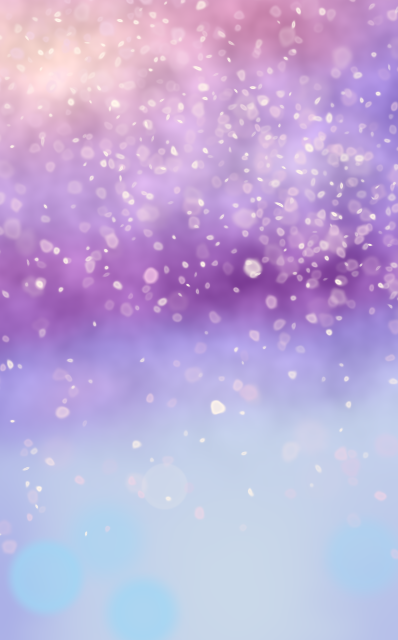
Reproduce this background procedurally as a Shadertoy shader.

```glsl
// Dreamy pastel bokeh: a peach, plum and ice-blue wash under drifting sparkles.
// A noise-warped vertical ramp is tinted by soft elliptical glows, then covered
// by jittered grids of blurred discs, clumped along a falling diagonal band.

#define WARP 0.045          // bending of the colour bands
#define CLOUDS 0.15         // contrast of the cloudy mottling
#define WOBBLE 0.005        // irregularity of the disc outlines
#define HAZE_ALPHA 0.24     // large blurred discs
#define DISC_ALPHA 0.42     // medium rimmed discs
#define SPARK_ALPHA 1.0     // small bright flecks
#define CREAM vec3(1.0, 0.96, 0.92)
#define BLUSH vec3(0.93, 0.74, 0.89)
#define ICE vec3(0.62, 0.84, 0.96)

vec3 hash3(vec2 p) {
    vec3 q = fract(p.xyx * vec3(0.1031, 0.1030, 0.0973));
    q += dot(q, q.yxz + 33.33);
    return fract((q.xxy + q.yzz) * q.zyx);
}

float corner(vec2 i, vec2 f, vec2 c) {
    return dot(hash3(i + c + 40.0).xy * 2.0 - 1.0, f - c);
}

float gradientNoise(vec2 p) {
    vec2 i = floor(p), f = fract(p), o = vec2(0.0, 1.0);
    vec2 w = f * f * f * (f * (f * 6.0 - 15.0) + 10.0);
    return mix(mix(corner(i, f, o.xx), corner(i, f, o.yx), w.x),
               mix(corner(i, f, o.xy), corner(i, f, o.yy), w.x), w.y);
}

float clouds(vec2 p) {
    return gradientNoise(p) + 0.5 * gradientNoise(p * 2.1 + 7.0)
         + 0.25 * gradientNoise(p * 4.3 + 19.0);
}

void glow(inout vec3 col, vec2 uv, vec2 centre, vec2 radius, vec3 tint, float alpha) {
    vec2 d = (uv - centre) / radius;
    col = mix(col, tint, alpha * exp(-dot(d, d)));
}

// Disc with a brighter rim; blur is a fraction of the radius.
float disc(vec2 d, float radius, float blur, float rim) {
    float soft = max(blur * radius, 1.2 / iResolution.y), r = length(d);
    float fill = 1.0 - smoothstep(radius - soft, radius + soft, r);
    float edge = (r - radius * 0.88) / (soft + 0.08 * radius);
    return fill * (1.0 - 0.4 * rim) + rim * 0.6 * exp(-edge * edge);
}

vec3 background(vec2 uv, vec2 p) {
    float n = clouds(p * vec2(5.0, 7.0));
    float y = uv.y + 0.07 * (0.5 - uv.x) + WARP * n;
    vec3 col = mix(vec3(0.76, 0.81, 0.92), vec3(0.63, 0.56, 0.87), smoothstep(0.30, 0.47, y));
    col = mix(col, vec3(0.60, 0.37, 0.72), smoothstep(0.45, 0.54, y));
    col = mix(col, vec3(0.73, 0.60, 0.86), smoothstep(0.56, 0.70, y));
    col = mix(col, vec3(0.84, 0.61, 0.78), smoothstep(0.80, 1.0, y));
    vec2 q = uv + WARP * vec2(n, -n);
    // Upper sky: peach light, coral edge and violet side
    glow(col, q, vec2(0.18, 0.82), vec2(0.38, 0.10), vec3(0.90, 0.68, 0.82), 0.75);
    glow(col, q, vec2(0.10, 0.93), vec2(0.36, 0.10), vec3(0.99, 0.86, 0.81), 0.90);
    glow(col, q, vec2(0.72, 0.96), vec2(0.26, 0.06), vec3(0.83, 0.53, 0.68), 0.70);
    glow(col, q, vec2(1.02, 0.82), vec2(0.22, 0.20), vec3(0.58, 0.48, 0.84), 0.80);
    glow(col, q, vec2(0.72, 0.75), vec2(0.22, 0.05), vec3(0.84, 0.77, 0.91), 0.65);
    // Plum belt and its violet fringe
    glow(col, q, vec2(0.08, 0.58), vec2(0.38, 0.06), vec3(0.73, 0.46, 0.77), 0.65);
    glow(col, q, vec2(0.72, 0.56), vec2(0.22, 0.05), vec3(0.48, 0.22, 0.57), 0.75);
    glow(col, q, vec2(0.00, 0.37), vec2(0.28, 0.07), vec3(0.58, 0.52, 0.86), 0.70);
    glow(col, q, vec2(0.20, 0.38), vec2(0.16, 0.05), vec3(0.79, 0.66, 0.89), 0.70);
    glow(col, q, vec2(0.55, 0.41), vec2(0.24, 0.05), vec3(0.76, 0.71, 0.91), 0.60);
    // Pale floor with cooler corners
    glow(col, q, vec2(0.60, 0.09), vec2(0.27, 0.20), vec3(0.80, 0.86, 0.91), 0.75);
    glow(col, q, vec2(0.00, 0.05), vec2(0.13, 0.24), vec3(0.64, 0.65, 0.90), 0.75);
    glow(col, q, vec2(1.00, 0.00), vec2(0.18, 0.18), vec3(0.69, 0.72, 0.91), 0.65);
    return col + CLOUDS * smoothstep(0.2, 0.6, uv.y) * clouds(p * 12.0 + 3.0);
}

// Chance of a disc at a place: clumped on the diagonal, rare on the floor.
float density(vec2 uv) {
    float offset = (uv.y - 0.97 + 0.34 * uv.x) / 0.17;
    float clump = 1.0 + 0.9 * gradientNoise(uv * vec2(5.0, 9.0));
    float few = 0.15 * smoothstep(0.08, 0.32, uv.y);
    float many = 0.26 + (0.35 + 0.40 * uv.x) * exp(-offset * offset);
    return max(few, smoothstep(0.36, 0.60, uv.y) * many * clump);
}

void bokehLayer(inout vec3 col, vec2 p, float cell, float size,
                float blur, float squash, float alpha, float seed) {
    vec2 base = floor(p / cell);
    for (int j = -1; j <= 1; j++)
    for (int i = -1; i <= 1; i++) {
        vec2 id = base + vec2(i, j);
        vec3 a = hash3(id + seed), b = hash3(id + seed + 61.7);
        vec2 centre = (id + 0.1 + 0.8 * a.xy) * cell;
        if (a.z > density(centre * vec2(iResolution.y / iResolution.x, 1.0))) continue;
        float turn = 6.2832 * b.x;
        vec2 d = mat2(cos(turn), -sin(turn), sin(turn), cos(turn)) * (p - centre);
        d.y /= mix(1.0, squash, b.y);
        float shape = disc(d, size * mix(0.4, 1.0, b.z * b.z), blur, 0.45);
        vec3 tint = mix(BLUSH, CREAM, max(b.y * 0.8, alpha * alpha));
        col = mix(col, tint, shape * alpha * mix(0.3, 1.0, b.x));
    }
}

void light(inout vec3 col, vec2 p, vec2 at, float radius, float blur, vec3 tint, float alpha) {
    vec2 d = p - at * vec2(iResolution.x / iResolution.y, 1.0);
    col = mix(col, tint, alpha * disc(d, radius, blur, 0.3));
}

void mainImage(out vec4 fragColor, in vec2 fragCoord) {
    vec2 uv = fragCoord / iResolution.xy, p = fragCoord / iResolution.y;
    vec3 col = background(uv, p);
    // Large icy discs near the floor
    light(col, p, vec2(0.116, 0.098), 0.056, 0.20, ICE, 0.72);
    light(col, p, vec2(0.357, 0.042), 0.052, 0.35, ICE, 0.72);
    light(col, p, vec2(0.914, 0.130), 0.056, 0.32, ICE, 0.45);
    light(col, p, vec2(0.265, 0.155), 0.052, 0.55, ICE, 0.50);
    light(col, p, vec2(0.414, 0.240), 0.036, 0.04, CREAM, 0.16);
    // Scattered lights, from far haze to near flecks
    vec2 w = p + WOBBLE * vec2(gradientNoise(p * 60.0), gradientNoise(p * 60.0 + 31.0));
    bokehLayer(col, w, 0.075, 0.036, 0.50, 0.8, HAZE_ALPHA, 11.0);
    bokehLayer(col, w, 0.036, 0.018, 0.35, 0.8, DISC_ALPHA, 37.0);
    bokehLayer(col, w, 0.030, 0.011, 0.35, 0.7, 0.65, 83.0);
    bokehLayer(col, w, 0.025, 0.0066, 0.45, 0.45, SPARK_ALPHA, 127.0);
    // Prominent lights
    light(col, w, vec2(0.546, 0.363), 0.011, 0.20, CREAM, 0.9);
    light(col, w, vec2(0.378, 0.569), 0.012, 0.25, BLUSH, 0.9);
    light(col, w, vec2(0.635, 0.583), 0.013, 0.35, CREAM, 0.75);
    fragColor = vec4(clamp(col, 0.0, 1.0), 1.0);
}
```
